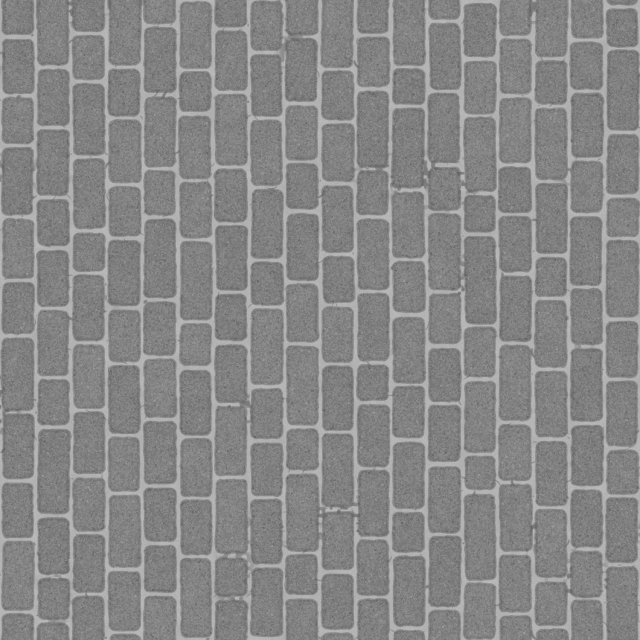
Reproduce this texture procedurally as a WebGL 2 fragment shader.

```glsl
#version 300 es
precision highp float;
// Grey paving: 18 columns of rounded blocks, about 10 uneven blocks in each.
// Jittered row bounds give rounded box distances; cellular noise adds the
// stone grain, and short scattered strokes leave debris along the joints.

uniform vec2 u_resolution;
out vec4 outColor;

const float COLUMNS = 18.0;
const float ROWS = 10.0;
const float EVEN_OFFSET = 0.456;   // first row bound, in rows from the top
const float ODD_SHIFT = 0.42;      // extra shift of every second column
const float ROW_JITTER = 0.23;
const float JOINT = 0.0070;        // joint width
const float CORNER = 0.0085;       // corner radius
const float ROUGHNESS = 0.0019;    // edge wobble
const float BEND = 0.0020;         // sideways sway of the columns
const float GRAIN_CELLS = 420.0;
const float PIT_CELLS = 150.0;
const float DEBRIS_CELLS = 44.0;
const vec3 FACE = vec3(0.507);
const vec3 RIM = vec3(0.465);
const vec3 JOINT_EDGE = vec3(0.60);
const vec3 JOINT_FILL = vec3(0.70);
const vec3 DIRT = vec3(0.36);

float hash(vec2 p) {
    vec3 q = fract(p.xyx * 0.1031);
    q += dot(q, q.yzx + 33.33);
    return fract((q.x + q.y) * q.z);
}

vec2 hash2(vec2 p) {
    return vec2(hash(p + 17.3), hash(p + 71.9));
}

float valueNoise(vec2 p) {
    vec2 i = floor(p), f = fract(p);
    f = f * f * (3.0 - 2.0 * f);
    float low = mix(hash(i), hash(i + vec2(1, 0)), f.x);
    float high = mix(hash(i + vec2(0, 1)), hash(i + vec2(1, 1)), f.x);
    return mix(low, high, f.y);
}

// Distance to the nearest scattered point, and that point's random value
vec2 cellular(vec2 p) {
    vec2 cell = floor(p), nearest = vec2(9.0, 0.0);
    for (int k = 0; k < 9; k++) {
        vec2 c = cell + vec2(k % 3 - 1, k / 3 - 1);
        float d = length(c + hash2(c) - p);
        if (d < nearest.x) nearest = vec2(d, hash(c + 5.7));
    }
    return nearest;
}

float rowBound(float column, float row) {
    return row + ROW_JITTER * (2.0 * hash(vec2(column + 3.0, mod(row, ROWS) + 41.0)) - 1.0);
}

// Signed distance to the block around p; also returns the block's id
float blockDistance(vec2 p, out vec2 id) {
    p.x += BEND * (valueNoise(p * vec2(18.0, 9.0) + 8.0) - 0.5);
    float column = floor(p.x * COLUMNS);
    float v = (1.0 - p.y) * ROWS - EVEN_OFFSET - ODD_SHIFT * mod(column, 2.0);
    float row = floor(v);
    if (v < rowBound(column, row)) row -= 1.0;
    else if (v >= rowBound(column, row + 1.0)) row += 1.0;
    id = vec2(column, mod(row, ROWS));

    float top = rowBound(column, row), bottom = rowBound(column, row + 1.0);
    vec2 local = vec2((p.x * COLUMNS - column - 0.5) / COLUMNS, (v - 0.5 * (top + bottom)) / ROWS);
    vec2 halfSize = vec2(0.5 / COLUMNS, 0.5 * (bottom - top) / ROWS) - 0.5 * JOINT;
    local += 0.0016 * (hash2(id + 9.0) - 0.5);
    local.x += local.y * 0.03 * (hash(id + 23.0) - 0.5);
    vec2 q = abs(local) - halfSize + CORNER;
    return length(max(q, 0.0)) + min(max(q.x, q.y), 0.0) - CORNER;
}

// Coverage of short curved strokes and crumbs, one chance per cell
float debris(vec2 p, float px) {
    vec2 g = p * DEBRIS_CELLS, cell = floor(g);
    float cover = 0.0;
    for (int k = 0; k < 9; k++) {
        vec2 c = cell + vec2(k % 3 - 1, k / 3 - 1);
        float angle = 6.2832 * hash(c + 2.1);
        vec2 r = mat2(cos(angle), sin(angle), -sin(angle), cos(angle)) * (g - c - hash2(c));
        r.y += 0.9 * r.x * r.x;
        r.x -= clamp(r.x, -0.3, 0.3) * hash(c + 13.0);
        float width = mix(0.025, 0.10, pow(hash(c + 31.0), 6.0));
        float stroke = 1.0 - smoothstep(-px, px, (length(r) - width) / DEBRIS_CELLS);
        cover = max(cover, stroke * step(0.52, hash(c + 47.0)));
    }
    return cover;
}

void main() {
    vec2 p = gl_FragCoord.xy / u_resolution;
    float px = 1.0 / min(u_resolution.x, u_resolution.y);
    vec2 id;
    float d = blockDistance(p, id);
    d += ROUGHNESS * (valueNoise(p * 120.0) - 0.5);

    // Stone face: block tone, soft clouds, grain, pits and a darker rim
    vec2 grain = cellular(p * GRAIN_CELLS), pit = cellular(p * PIT_CELLS);
    float clouds = valueNoise(p * 55.0) - 0.5;
    vec3 stone = mix(FACE, RIM, smoothstep(-0.0065, -0.001, d));
    stone += 0.022 * (hash(id + 61.0) - 0.5) + 0.022 * clouds + 0.075 * (grain.y - 0.5);
    float spot = 1.0 - smoothstep(0.15, 0.4, pit.x);
    stone += spot * (0.05 * step(0.93, pit.y) - 0.05 * step(pit.y, 0.16));

    // Joint: pale sand, duller beside the stone
    vec3 sand = mix(JOINT_EDGE, JOINT_FILL, smoothstep(0.0, 0.0022, d));
    sand += 0.025 * (grain.y - 0.5) + 0.035 * clouds;
    vec3 color = mix(stone, sand, smoothstep(-0.0008 - px, 0.0008 + px, d));

    // Wear: debris along joints and a few gritty patches
    float nearJoint = smoothstep(-0.005, 0.0, d);
    float patches = smoothstep(0.74, 0.9, valueNoise(p * 11.0 + 4.0));
    float grit = patches * smoothstep(0.45, 0.8, valueNoise(p * 170.0));
    color = mix(color, DIRT, nearJoint * max(0.6 * debris(p, px), 0.65 * grit));
    outColor = vec4(color, 1.0);
}
```
